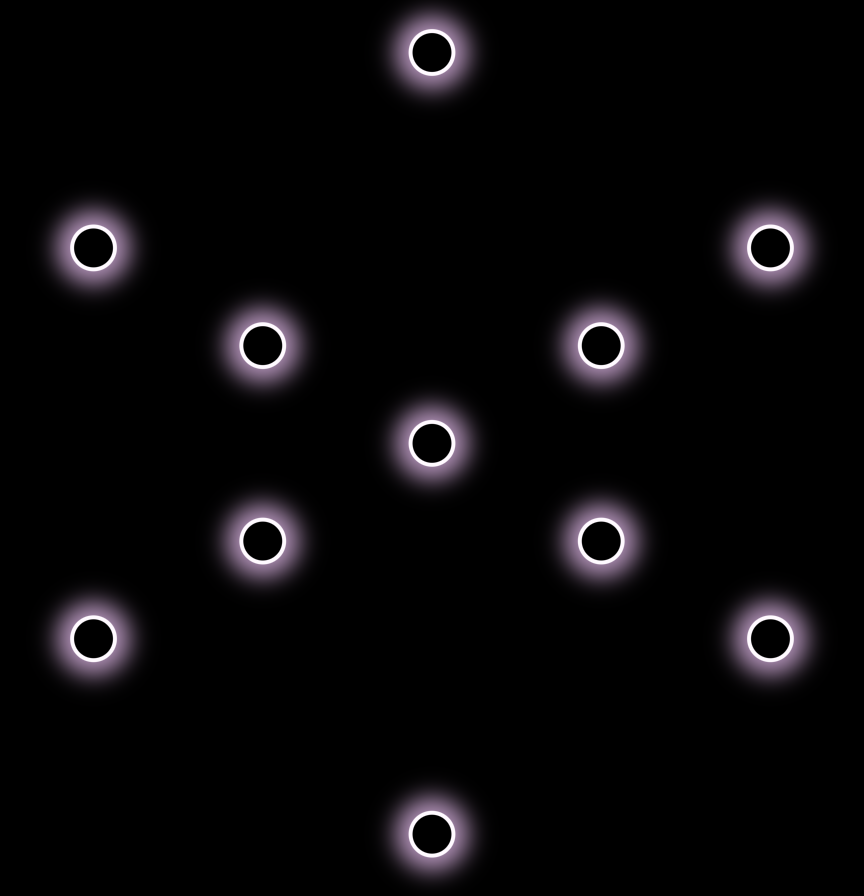
Give the GLSL for this background, as a Shadertoy shader.

```glsl
// Small dark discs with white rims and soft mauve halos on black, set at the
// centre and along six spokes. Each disc is a circle distance function; its halo
// is a disc edge blurred by a Gaussian. Lengths are in canvas heights.

const float TAU = 6.2831853;
const vec3 HALO_COLOR = vec3(0.70, 0.575, 0.725);
const vec3 RIM_COLOR = vec3(1.0, 0.98, 1.0);
const vec2 LAYOUT_CENTER = vec2(0.0, 0.0052);
const float SPOKE_STEP = 0.2181;
const float RIM_RADIUS = 0.0239;
const float RIM_HALF_WIDTH = 0.0022;
const float HALO_RADIUS = 0.0391;
const float HALO_SIGMA = 0.0133;

// Close fit to the falling Gaussian integral: 1 inside, 0 outside
float blurredEdge(float dist, float sigma) {
    float z = clamp(dist / sigma, -5.0, 5.0);
    return 1.0 / (1.0 + exp(1.5976 * z + 0.07056 * z * z * z));
}

// Antialiased coverage of a signed distance
float coverage(float dist, float pixel) {
    return 1.0 - smoothstep(-0.75 * pixel, 0.75 * pixel, dist);
}

// Halo, then dark disc, then bright rim
vec3 drawDisc(vec3 base, vec2 p, float pixel) {
    float r = length(p);
    vec3 color = base + HALO_COLOR * blurredEdge(r - HALO_RADIUS, HALO_SIGMA);
    color *= 1.0 - coverage(r - RIM_RADIUS, pixel);
    float rim = coverage(abs(r - RIM_RADIUS) - RIM_HALF_WIDTH, pixel);
    return mix(color, RIM_COLOR, rim);
}

void mainImage(out vec4 fragColor, in vec2 fragCoord) {
    float pixel = 1.0 / iResolution.y;
    vec2 p = (fragCoord - 0.5 * iResolution.xy) * pixel - LAYOUT_CENTER;

    vec3 color = drawDisc(vec3(0.0), p, pixel);

    // Six spokes; the two vertical ones carry only the outer disc
    for (int spoke = 0; spoke < 6; spoke++) {
        float angle = TAU * (float(spoke) + 0.5) / 6.0;
        vec2 direction = vec2(cos(angle), sin(angle));
        int first = abs(direction.x) < 0.1 ? 2 : 1;
        for (int k = first; k <= 2; k++) {
            color = drawDisc(color, p - direction * SPOKE_STEP * float(k), pixel);
        }
    }

    fragColor = vec4(min(color, 1.0), 1.0);
}
```
